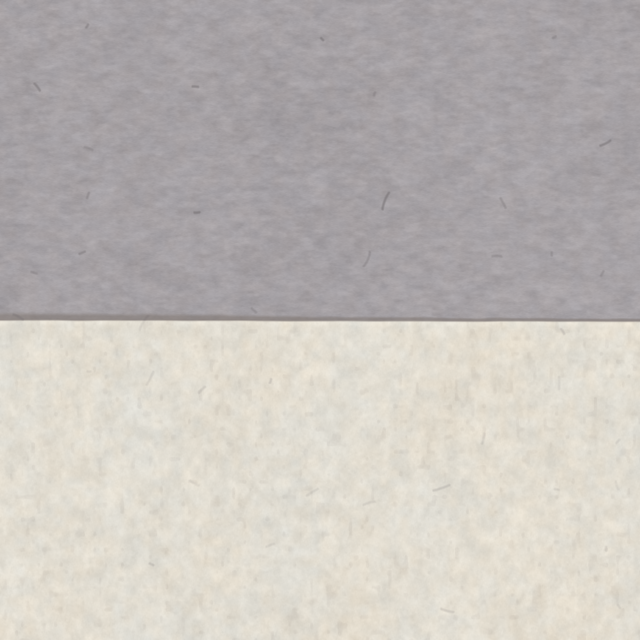
Reproduce this texture procedurally as a Shadertoy shader.

```glsl
// Two sheets of paper: a grey card above, a cream sheet below, meeting at a
// nearly level edge with a thin tapering shadow. Fractal value noise gives the
// pulp grain, and a hashed grid scatters short curved fibres over both sheets.

const vec3 GREY = vec3(0.648, 0.630, 0.642);
const vec3 CREAM = vec3(0.885, 0.865, 0.819);
const vec3 SHADOW = vec3(0.545, 0.515, 0.505);
const vec3 WARM_TINT = vec3(0.018, 0.002, -0.016);
const vec3 FIBRE_INK = vec3(0.46, 0.44, 0.45);

const float EDGE_LEFT = 0.4995;     // height of the seam at each side
const float EDGE_RIGHT = 0.4972;
const float SHADOW_LEFT = 0.0115;   // shadow thickness at each side
const float SHADOW_RIGHT = 0.0055;
const float GREY_GRAIN = 0.085;
const float CREAM_GRAIN = 0.085;
const float FIBRE_CELLS = 11.0;
const float FIBRE_CHANCE = 0.24;

// Integer hash: two cell coordinates and a seed to a value in 0..1
float hash(vec2 cell, uint seed) {
    uvec2 q = uvec2(ivec2(cell) + 4096);
    uint h = q.x * 1597334673u ^ q.y * 3812015801u ^ seed * 2798796415u;
    h = (h ^ (h >> 16)) * 2146121005u;
    h = (h ^ (h >> 15)) * 2221713035u;
    return float((h ^ (h >> 16)) >> 8) / 16777216.0;
}

// Smooth value noise centred on zero
float noise(vec2 p, uint seed) {
    vec2 i = floor(p), f = fract(p);
    f = f * f * (3.0 - 2.0 * f);
    float low = mix(hash(i, seed), hash(i + vec2(1, 0), seed), f.x);
    float high = mix(hash(i + vec2(0, 1), seed), hash(i + vec2(1, 1), seed), f.x);
    return mix(low, high, f.y) - 0.5;
}

float fbm(vec2 p, uint seed) {
    float sum = 0.0, amp = 0.5;
    for (uint k = 0u; k < 4u; k++) {
        sum += amp * noise(p, seed + k);
        p = mat2(1.6, 1.2, -1.2, 1.6) * p + 7.3;
        amp *= 0.72;
    }
    return sum;
}

// Coverage of sparse curved fibres, at most one per cell
float fibres(vec2 uv, float px) {
    vec2 cell = floor(uv * FIBRE_CELLS);
    if (hash(cell, 40u) > FIBRE_CHANCE) return 0.0;
    vec2 centre = mix(vec2(0.3), vec2(0.7), vec2(hash(cell, 41u), hash(cell, 42u)));
    vec2 p = (uv * FIBRE_CELLS - cell - centre) / FIBRE_CELLS;
    float angle = 6.2832 * hash(cell, 43u);
    p = mat2(cos(angle), -sin(angle), sin(angle), cos(angle)) * p;
    float halfLength = mix(0.002, 0.014, pow(hash(cell, 44u), 2.0));
    p.y += 25.0 * (hash(cell, 45u) - 0.5) * p.x * p.x;
    float d = length(vec2(max(abs(p.x) - halfLength, 0.0), p.y));
    float strength = mix(0.3, 0.75, hash(cell, 46u));
    return strength * (1.0 - smoothstep(0.0, 0.0022 + px, d));
}

vec3 greyCard(vec2 uv) {
    float grain = fbm(uv * vec2(48.0, 85.0), 1u);
    float strands = noise(uv * vec2(75.0, 230.0), 8u);
    float cloud = fbm(uv * vec2(4.0, 7.0), 10u);
    vec3 col = GREY + GREY_GRAIN * grain + 0.022 * strands + 0.025 * cloud;
    return col + 0.5 * WARM_TINT * noise(uv * 60.0, 15u);
}

vec3 creamSheet(vec2 uv) {
    float grain = fbm(uv * vec2(58.0, 50.0), 20u);
    float cloud = fbm(uv * 6.0, 25u);
    float tint = noise(uv * 9.0, 30u) + noise(uv * 65.0, 31u);
    vec3 col = CREAM + CREAM_GRAIN * grain + 0.02 * cloud + WARM_TINT * tint;
    // Sparse darker specks in the pulp
    float speck = smoothstep(0.22, 0.46, noise(uv * vec2(115.0, 85.0), 33u));
    return col - speck * vec3(0.030, 0.032, 0.030);
}

void mainImage(out vec4 fragColor, in vec2 fragCoord) {
    vec2 uv = fragCoord / iResolution.y;
    float across = fragCoord.x / iResolution.x;
    float px = 1.0 / iResolution.y;

    // Signed height above the seam
    float seam = mix(EDGE_LEFT, EDGE_RIGHT, across);
    float h = uv.y - seam + 0.0008 * noise(vec2(uv.x * 24.0, 0.0), 50u);
    float above = smoothstep(-0.0013 - 0.5 * px, 0.0013 + 0.5 * px, h);

    // Grey card, darkened in a band along its lower edge
    float band = mix(SHADOW_LEFT, SHADOW_RIGHT, smoothstep(0.05, 0.8, across));
    band += 0.002 * noise(vec2(uv.x * 35.0, 3.0), 51u);
    float shade = 1.0 - smoothstep(band * 0.55, band * 1.25, h);
    float depth = 0.82 + 0.18 * (1.0 - smoothstep(0.0, 0.004, h));
    vec3 card = greyCard(uv);
    card = mix(card, SHADOW + 0.4 * (card - GREY), shade * depth);

    // Cream sheet, with a faint bright lip below the seam
    vec3 sheet = creamSheet(uv);
    sheet += 0.022 * smoothstep(-0.010, -0.003, h);

    vec3 col = mix(sheet, card, above);
    float ink = fibres(uv, px) * mix(0.3, 0.8, above);
    col = mix(col, FIBRE_INK, ink);
    fragColor = vec4(clamp(col, 0.0, 1.0), 1.0);
}
```
